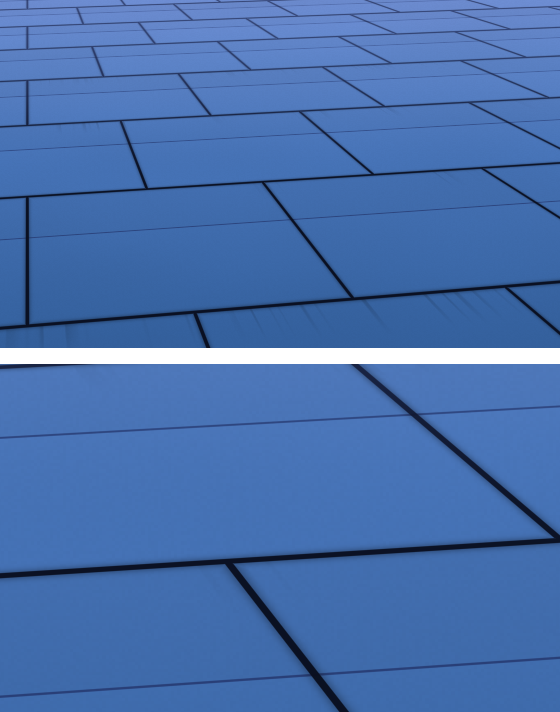
Top: the whole. Bottom: its middle third, enlarged.
Give the GLSL for this texture, as a WebGL 2 fragment shader.

```glsl
#version 300 es
precision highp float;
// Blue cladding panels in running bond, receding in steep perspective.
// Each point is projected back onto the wall plane, where seams, joints and
// a thin groove repeat; a vertical sky gradient and faint wear tint them.

uniform vec2 u_resolution;
out vec4 fragColor;

#define VANISH vec2(0.0786, 1.3465)  // where the joints converge, canvas heights
#define DEPTH 3.149                  // perspective scale of the rows
#define ROW_START 2.454              // row offset at the lowest full seam
#define COLUMN_SCALE 1.302           // panel columns per unit of slope
#define SKEW 0.127                   // tilt of the rows to the right
#define GROOVE_AT 0.602              // height of the groove in a panel
#define SEAM_WIDTH 0.014             // in panel heights
#define JOINT_WIDTH 0.0095           // in panel widths
#define MIN_WIDTH 0.0013             // thinnest line, canvas heights
#define WEAR 0.035                   // strength of tint, clouding and dirt

const vec3 SKY_TOP = vec3(0.435, 0.555, 0.825);
const vec3 SKY_HIGH = vec3(0.365, 0.515, 0.780);
const vec3 SKY_MID = vec3(0.275, 0.450, 0.715);
const vec3 SKY_LOW = vec3(0.205, 0.380, 0.620);
const vec3 GAP_NEAR = vec3(0.035, 0.055, 0.120);
const vec3 GAP_FAR = vec3(0.160, 0.210, 0.420);
const vec3 GROOVE_COLOR = vec3(0.130, 0.190, 0.400);

float hash(vec2 p) {
  return fract(sin(dot(p, vec2(127.1, 311.7))) * 43758.5453);
}

float noise(vec2 p) {
  vec2 i = floor(p), f = fract(p);
  f = f * f * (3.0 - 2.0 * f);
  return mix(mix(hash(i), hash(i + vec2(1, 0)), f.x),
             mix(hash(i + vec2(0, 1)), hash(i + vec2(1, 1)), f.x), f.y);
}

// Distance from x to the nearest whole number.
float nearest(float x) {
  return abs(fract(x + 0.5) - 0.5);
}

// Wall coordinates: x counts panel columns, y counts panel rows.
vec2 wallPosition(vec2 p) {
  float fall = VANISH.y - p.y;
  float slope = (p.x - VANISH.x) / fall;
  float u = COLUMN_SCALE * slope / (1.0 + 0.0155 * slope);
  float v = (DEPTH - 0.0375 * u) / fall - ROW_START - SKEW * u;
  return vec2(u, v);
}

// Smooth line; distance and width in canvas heights.
float stroke(float dist, float width) {
  float soft = 0.75 / u_resolution.y;
  return 1.0 - smoothstep(0.5 * width - soft, 0.5 * width + soft, dist);
}

// Soft shading beside a line.
float halo(float dist, float width) {
  float r = dist / width;
  return exp(-r * r);
}

vec3 skyGradient(float y) {
  vec3 c = mix(SKY_LOW, SKY_MID, smoothstep(-0.05, 0.62, y));
  c = mix(c, SKY_HIGH, smoothstep(0.50, 0.88, y));
  return mix(c, SKY_TOP, smoothstep(0.80, 1.05, y));
}

void main() {
  vec2 p = gl_FragCoord.xy / u_resolution.y;
  vec2 wall = wallPosition(p);

  // Wall units per canvas height, across and along the rows.
  vec2 rate = u_resolution.y * vec2(length(vec2(dFdx(wall.x), dFdy(wall.x))),
                                    length(vec2(dFdx(wall.y), dFdy(wall.y))));
  float row = floor(wall.y);
  float column = wall.x + 0.5 * mod(row, 2.0);
  float up = fract(wall.y);
  float nearness = 1.0 - smoothstep(0.45, 1.0, p.y);

  // Panel face: gradient, slight tint per panel, clouding and grain.
  vec3 color = skyGradient(p.y);
  float tint = hash(vec2(floor(column), row)) - 0.5;
  float cloud = noise(p * vec2(3.0, 9.0)) - 0.5;
  float grain = hash(floor(p * 320.0)) - 0.5;
  color *= 1.0 + WEAR * (0.6 * tint + 0.7 * cloud + 0.5 * grain);
  color *= 1.0 - 0.02 * step(GROOVE_AT, up);

  // Dirt streaks that run down from the seams.
  float streak = smoothstep(0.60, 0.95, noise(vec2(wall.x * 70.0, row * 7.0)));
  float patches = smoothstep(0.35, 0.75, noise(vec2(wall.x * 4.0, row * 3.0)));
  color *= 1.0 - 4.0 * WEAR * streak * patches * nearness * smoothstep(0.78, 1.0, up);

  // Thin groove across each row.
  float grooveDist = abs(up - GROOVE_AT) / rate.y;
  float groove = stroke(grooveDist, MIN_WIDTH + 0.003 / rate.y);
  color = mix(color, GROOVE_COLOR, groove * mix(0.38, 0.75, nearness));

  // Seams between rows and staggered joints between panels.
  vec2 width = vec2(JOINT_WIDTH, SEAM_WIDTH) / rate + MIN_WIDTH;
  vec2 dist = vec2(nearest(column), nearest(wall.y)) / rate;
  float shade = max(halo(dist.x, width.x), halo(dist.y, width.y));
  float gap = max(stroke(dist.x, width.x), stroke(dist.y, width.y));
  color *= 1.0 - 0.30 * shade;
  color = mix(color, mix(GAP_FAR, GAP_NEAR, nearness), gap * mix(0.65, 0.96, nearness));

  fragColor = vec4(color, 1.0);
}
```
